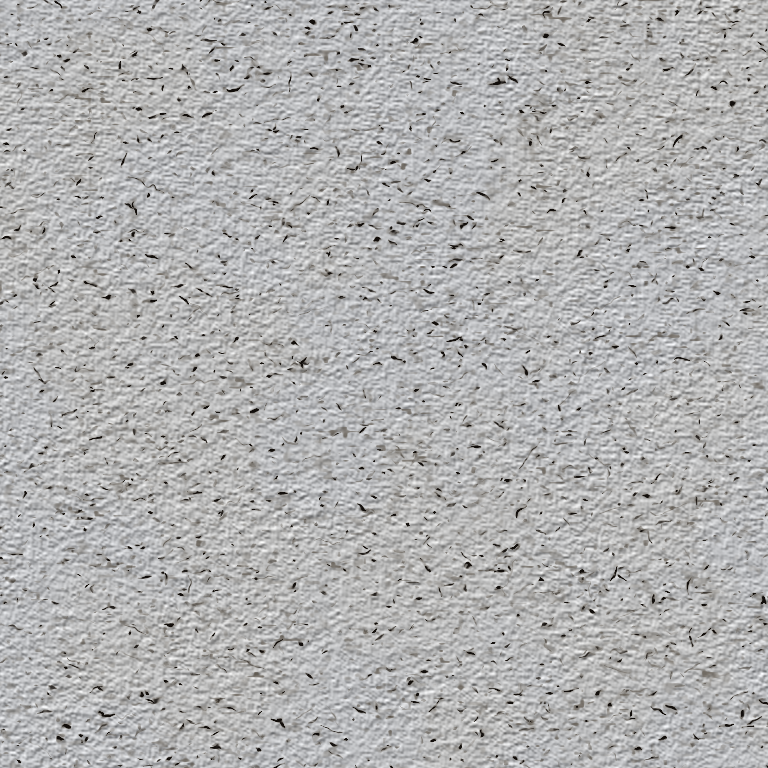
Reproduce this texture procedurally as a WebGL 1 fragment shader.

```glsl
precision highp float;
uniform vec2 u_resolution;

const vec3 COOL_PLASTER = vec3(0.733, 0.739, 0.750);
const vec3 WARM_PLASTER = vec3(0.737, 0.737, 0.735);
const vec3 STAIN = vec3(0.47, 0.45, 0.42);
const vec3 FIBRE_BROWN = vec3(0.36, 0.33, 0.29);
const vec3 FIBRE_BLACK = vec3(0.07, 0.055, 0.045);

const vec2 COARSE_GRAIN = vec2(125.0, 205.0);
const vec2 FINE_GRAIN = vec2(270.0, 350.0);
const vec2 LIGHT_STEP = vec2(-0.0019, 0.0034);
const float RELIEF = 0.47;
const float LUMP_RELIEF = 0.10;
const float HIGHLIGHT = 0.72;
const float STAIN_AMOUNT = 0.42;
const float CRUMB_AMOUNT = 0.75;
const float WARP = 0.0065;
const float EDGE = 0.0010;

float hash(vec2 p) {
  return fract(sin(dot(p, vec2(127.1, 311.7))) * 43758.5453);
}

vec2 hash2(vec2 p) {
  return vec2(hash(p), hash(p + 57.3));
}

float noise(vec2 p) {
  vec2 i = floor(p);
  vec2 f = fract(p);
  f = f * f * (3.0 - 2.0 * f);
  return mix(mix(hash(i), hash(i + vec2(1.0, 0.0)), f.x),
             mix(hash(i + vec2(0.0, 1.0)), hash(i + vec2(1.0, 1.0)), f.x), f.y);
}

float grainHeight(vec2 p) {
  return 0.5 * noise(p * COARSE_GRAIN) + 0.5 * noise(p * FINE_GRAIN + 31.0);
}

float lumpHeight(vec2 p) {
  return noise(p * vec2(48.0, 80.0) + 9.0);
}

// Scattered tapered fibres, mostly horizontal: x is the body, y a soft halo
vec2 fibreLayer(vec2 p, float cells, float seed, float density,
                float maxLength, float maxWidth, float edge) {
  vec2 home = floor(p * cells);
  vec2 cover = vec2(0.0);
  for (int y = -1; y <= 1; y++) {
    for (int x = -1; x <= 1; x++) {
      vec2 cell = home + vec2(float(x), float(y));
      vec2 key = cell + seed;
      vec2 center = (cell + hash2(key)) / cells;
      vec2 shape = hash2(key + 113.0);
      vec2 mood = hash2(key + 211.0);
      float swing = 2.0 * hash(key + 307.0) - 1.0;
      float angle = 0.06 + 0.4 * swing + 1.1 * pow(swing, 2.0) * swing * abs(swing);
      vec2 along = vec2(cos(angle), sin(angle));
      vec2 d = p - center;
      float reach = 0.5 * maxLength * mix(0.25, 1.0, shape.x * shape.x);
      float t = dot(d, along);
      float beyond = max(abs(t) - reach, 0.0);
      float dist = length(vec2(beyond, dot(d, vec2(-along.y, along.x))));
      float taper = 1.0 - 0.5 * smoothstep(0.2, 1.0, abs(t) / reach);
      float width = 0.5 * maxWidth * mix(0.4, 1.0, shape.y) * taper;
      float clump = 0.45 + 1.1 * noise(center * 14.0 + seed);
      float present = step(mood.x, density * clump);
      float ink = present * mix(0.35, 1.0, mood.y);
      float body = 1.0 - smoothstep(width - edge, width + edge, dist);
      float halo = 1.0 - smoothstep(0.0, 0.0055, dist);
      cover = max(cover, ink * vec2(body, halo));
    }
  }
  return cover;
}

void main() {
  vec2 p = gl_FragCoord.xy / min(u_resolution.x, u_resolution.y);
  float edge = max(EDGE, 0.5 / min(u_resolution.x, u_resolution.y));

  // Plaster lit from the upper left, with softened highlights
  float patches = noise(p * 7.0) * 0.6 + noise(p * 17.0 + 4.0) * 0.4;
  float roughness = mix(0.8, 1.2, noise(p * 12.0 + 17.0));
  float grain = grainHeight(p) - grainHeight(p + LIGHT_STEP);
  float lumps = lumpHeight(p) - lumpHeight(p + LIGHT_STEP * 1.5);
  float light = roughness * (RELIEF * grain + LUMP_RELIEF * lumps);
  light *= light > 0.0 ? HIGHLIGHT : 1.0;
  vec3 color = mix(COOL_PLASTER, WARM_PLASTER, smoothstep(0.3, 0.7, patches)) + light;

  // Embedded fibres and specks, bent by noise
  vec2 bend = vec2(noise(p * 120.0 + 3.0), noise(p * 120.0 + 43.0)) - 0.5;
  vec2 q = p + WARP * bend;
  vec2 strands = 0.7 * fibreLayer(q, 17.0, 5.0, 0.50, 0.050, 0.0024, edge);
  vec2 chips = fibreLayer(q, 36.0, 131.0, 0.62, 0.022, 0.0044, edge);
  vec2 specks = fibreLayer(q, 72.0, 419.0, 0.34, 0.009, 0.0044, edge);
  vec2 fibres = max(strands, max(chips, specks));

  // Faint brown smudges, stronger around the fibres
  float smudge = noise(p * vec2(75.0, 120.0) + 71.0) * 0.6
               + noise(p * vec2(170.0, 240.0) + 23.0) * 0.4;
  float stain = smoothstep(0.62, 0.88, smudge + 0.24 * fibres.y);
  color = mix(color, STAIN, STAIN_AMOUNT * stain);

  // Dark crumbs gathered in loose clusters
  float cluster = smoothstep(0.35, 0.8, noise(p * vec2(24.0, 34.0) + 151.0));
  float crumb = noise(p * vec2(120.0, 210.0) + 191.0);
  crumb = smoothstep(0.74, 0.95, crumb) * cluster;
  color = mix(color, FIBRE_BROWN, CRUMB_AMOUNT * crumb);

  // Break the fibres into ragged brown and black pieces
  float wear = noise(p * vec2(170.0, 230.0) + 87.0);
  float ink = fibres.x * mix(0.35, 1.15, smoothstep(0.15, 0.7, wear));
  vec3 fibreColor = mix(FIBRE_BROWN, FIBRE_BLACK, smoothstep(0.30, 0.85, ink));
  color = mix(color, fibreColor, clamp(ink * 1.2, 0.0, 1.0));

  gl_FragColor = vec4(clamp(color, 0.0, 1.0), 1.0);
}
```
